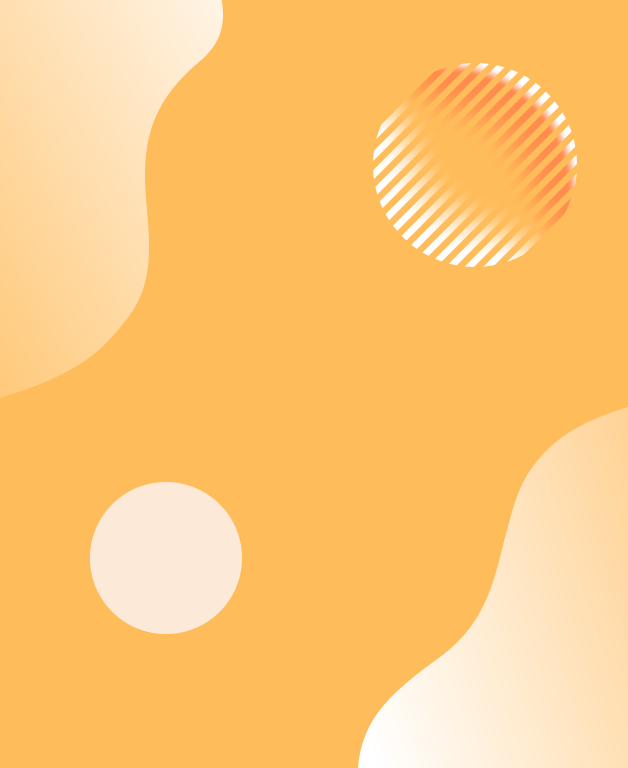
Write a WebGL 1 fragment shader that draws this background.

```glsl
precision highp float;
uniform vec2 u_resolution;

#define BACKDROP vec3(1.0, 0.737, 0.353)
#define PALE vec3(0.994, 0.912, 0.846)
#define ORANGE vec3(1.0, 0.55, 0.30)
#define PALE_DISC vec3(0.2161, 0.2734, 0.0990)
#define STRIPED_DISC vec3(0.6185, 0.7852, 0.1328)
#define STRIPE_PERIOD 0.0173
#define STRIPE_SHIFT 0.0020
#define STRIPE_WIDTH 0.0088

// Antialiased coverage: positive distance is inside.
float cover(float d) {
  return clamp(0.5 + d * u_resolution.y, 0.0, 1.0);
}

// Cubic curve x(y) between knots (y, x, slope), straight beyond its ends.
float curve(float y, vec3 a, vec3 b) {
  float h = b.x - a.x;
  float t = clamp((y - a.x) / h, 0.0, 1.0);
  float s = 1.0 - t;
  float x = mix(a.y, b.y, t * t * (3.0 - 2.0 * t));
  x += h * t * s * (a.z * s - b.z * t);
  return x + a.z * min(y - a.x, 0.0) + b.z * max(y - b.x, 0.0);
}

float leftEdge(float y) {
  vec3 foot = vec3(0.4818, 0.0, 3.3);
  vec3 belly = vec3(0.5833, 0.1641, 0.8);
  vec3 bulge = vec3(0.6810, 0.1940, 0.0);
  vec3 waist = vec3(0.7721, 0.1888, 0.0);
  vec3 neck = vec3(0.9193, 0.2591, 1.2);
  vec3 tip = vec3(0.9805, 0.2904, 0.0);
  vec3 top = vec3(1.0, 0.2885, -0.2);
  if (y < belly.x) return curve(y, foot, belly);
  if (y < bulge.x) return curve(y, belly, bulge);
  if (y < waist.x) return curve(y, bulge, waist);
  if (y < neck.x) return curve(y, waist, neck);
  if (y < tip.x) return curve(y, neck, tip);
  return curve(y, tip, top);
}

float rightEdge(float y) {
  vec3 foot = vec3(0.0, 0.4661, 0.08);
  vec3 toe = vec3(0.0625, 0.4857, 0.6);
  vec3 knee = vec3(0.1406, 0.5677, 1.4);
  vec3 waist = vec3(0.2188, 0.6328, 0.45);
  vec3 chest = vec3(0.3099, 0.6602, 0.28);
  vec3 neck = vec3(0.4010, 0.7005, 0.85);
  vec3 top = vec3(0.4701, 0.8177, 3.2);
  if (y < toe.x) return curve(y, foot, toe);
  if (y < knee.x) return curve(y, toe, knee);
  if (y < waist.x) return curve(y, knee, waist);
  if (y < chest.x) return curve(y, waist, chest);
  if (y < neck.x) return curve(y, chest, neck);
  return curve(y, neck, top);
}

// Perpendicular distance for a horizontal gap to an edge of given slope.
float flatten(float gap, float slope) {
  return gap * inversesqrt(1.0 + slope * slope);
}

// Stripe tint: q.x runs to the upper right, q.y across the stripes.
vec3 stripeColor(vec2 q) {
  float glow = length(q + vec2(0.0552, 0.0));
  float fade = length(q - vec2(0.0460, 0.0));
  float warm = smoothstep(0.065, 0.150, glow) * smoothstep(-0.020, 0.052, q.x);
  float rim = smoothstep(0.159, 0.178, glow) * smoothstep(0.0, 0.05, q.x);
  float low = smoothstep(0.065, 0.163, fade) * (1.0 - smoothstep(-0.065, 0.013, q.x));
  vec3 color = mix(BACKDROP, ORANGE, warm);
  return mix(color, vec3(1.0), max(rim, low));
}

void main() {
  vec2 p = gl_FragCoord.xy / u_resolution.y;
  float e = 0.5 / u_resolution.y;
  vec3 color = BACKDROP;

  // Upper left wave
  float slope = (leftEdge(p.y + e) - leftEdge(p.y - e)) / (2.0 * e);
  float shade = clamp(dot(p - vec2(0.0, 0.4818), vec2(1.721, 0.964)), 0.0, 1.0);
  vec3 tint = mix(vec3(1.0, 0.788, 0.478), vec3(1.0, 0.957, 0.902), shade);
  color = mix(color, tint, cover(flatten(leftEdge(p.y) - p.x, slope)));

  // Lower right wave
  slope = (rightEdge(p.y + e) - rightEdge(p.y - e)) / (2.0 * e);
  shade = clamp(dot(p - vec2(0.488, 0.0), vec2(2.11, 0.67)), 0.0, 1.0);
  tint = mix(vec3(1.0), vec3(1.0, 0.827, 0.588), shade);
  color = mix(color, tint, cover(flatten(p.x - rightEdge(p.y), slope)));

  // Plain disc
  color = mix(color, PALE, cover(PALE_DISC.z - length(p - PALE_DISC.xy)));

  // Disc of diagonal stripes
  vec2 d = p - STRIPED_DISC.xy;
  vec2 q = vec2(d.x + d.y, d.x - d.y) * 0.70711;
  float across = abs(fract((q.y - STRIPE_SHIFT) / STRIPE_PERIOD + 0.5) - 0.5) * STRIPE_PERIOD;
  float mask = cover(0.5 * STRIPE_WIDTH - across) * cover(STRIPED_DISC.z - length(d));
  color = mix(color, stripeColor(q), mask);

  gl_FragColor = vec4(color, 1.0);
}
```
